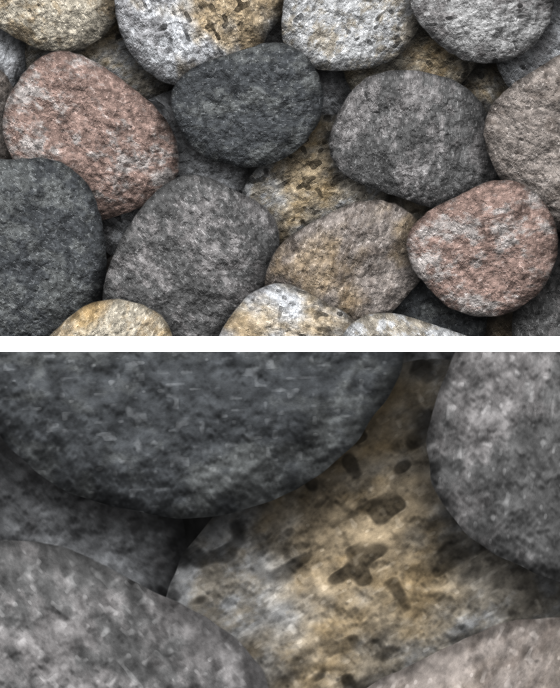
Top, the full canvas; bottom, a detail of the centre.
Reproduce this texture procedurally as a Shadertoy shader.

```glsl
const vec2  CELL = vec2(0.47, 0.41);      // stone spacing, in canvas heights
const float RADIUS = 0.238;               // mean stone radius
const float JITTER = 0.26;                // scatter inside a cell
const float SQUARENESS = 2.4;             // superellipse exponent
const float SHADOW_REACH = 0.06;
const float SHADOW_DEPTH = 0.22;
const int   BEDS = 3;
const float BACK_DIM = 0.75;              // lower stones receive less light
const float AMBIENT = 0.37;
const float DIFFUSE = 0.86;
const float BUMP = 0.036;
const vec3  LIGHT = vec3(-0.10, 0.52, 0.85);
const vec3  GROUND = vec3(0.13, 0.12, 0.11);
const vec3  OCHRE = vec3(0.62, 0.51, 0.34);

const int KINDS = 8;
const vec3 BASE[KINDS] = vec3[KINDS](
    vec3(0.72, 0.73, 0.745), vec3(0.27, 0.28, 0.29), vec3(0.70, 0.67, 0.61),
    vec3(0.54, 0.46, 0.43), vec3(0.62, 0.62, 0.62), vec3(0.53, 0.50, 0.48),
    vec3(0.69, 0.695, 0.70), vec3(0.34, 0.34, 0.34));
const vec3 ACCENT[KINDS] = vec3[KINDS](
    vec3(0.58, 0.58, 0.59), vec3(0.38, 0.39, 0.39), vec3(0.60, 0.54, 0.45),
    vec3(0.65, 0.63, 0.62), vec3(0.45, 0.44, 0.44), vec3(0.40, 0.37, 0.35),
    vec3(0.58, 0.55, 0.50), vec3(0.50, 0.49, 0.49));

float hash(vec2 p) {
    vec3 q = fract(p.xyx * 0.1031);
    q += dot(q, q.yzx + 33.33);
    return fract((q.x + q.y) * q.z);
}

mat2 rotation(float a) {
    float c = cos(a), s = sin(a);
    return mat2(c, -s, s, c);
}

float noise(vec2 p) {
    vec2 i = floor(p), f = fract(p);
    f = f * f * (3.0 - 2.0 * f);
    return mix(mix(hash(i), hash(i + vec2(1, 0)), f.x),
               mix(hash(i + vec2(0, 1)), hash(i + vec2(1, 1)), f.x), f.y);
}

float fbm(vec2 p) {
    float sum = 0.0, amp = 0.5;
    for (int i = 0; i < 5; i++) {
        sum += amp * noise(p);
        p = rotation(0.6) * p * 2.03 + 7.3;
        amp *= 0.54;
    }
    return sum;
}

// Broad facets plus rough grain
float relief(vec2 g) {
    return 0.9 * noise(g * 6.0) + fbm(g * 20.0);
}

// Mineral colour: blotches, stains, speckles and pits
vec3 mineral(vec2 g, int kind, float seed) {
    float blotch = fbm(g * 9.0) + 0.7 * (fbm(g * 42.0) - 0.5);
    vec3 col = mix(BASE[kind], ACCENT[kind], 0.9 * smoothstep(0.42, 0.74, blotch));
    float stain = smoothstep(0.50, 0.75, fbm(g * 5.0 + 31.0)) * step(0.5, seed);
    float pale = smoothstep(0.35, 0.60, BASE[kind].g);
    col = mix(col, OCHRE, 0.6 * stain * pale);
    col *= 0.59 + 0.82 * fbm(g * 68.0);
    col += 0.12 * smoothstep(0.70, 0.95, noise(g * 125.0));
    float pits = smoothstep(0.68, 0.84, noise(g * 46.0)) * smoothstep(0.48, 0.68, noise(g * 7.0 + 5.0));
    return col * (1.0 - 0.45 * pits * pale);
}

// Paints one stone and its contact shadow over what lies below
void layStone(inout vec3 col, vec2 uv, vec2 centre, vec2 id, float dim, float pixel) {
    float seedA = hash(id + 3.1), seedB = hash(id + 17.7), seedC = hash(id + 41.3);
    vec2 offset = uv - centre;
    vec2 radii = RADIUS * mix(0.82, 1.12, seedA) * vec2(mix(1.0, 1.22, seedB), mix(0.82, 1.0, seedC));
    vec2 p = rotation(2.2 * (seedB - 0.5) + seedC) * offset;
    vec2 q = p / radii;
    float a = atan(q.y, q.x);
    float outline = 1.0 + 0.04 * sin(2.0 * a + 6.3 * seedC) + 0.05 * sin(3.0 * a + 6.3 * seedA)
                  + 0.015 * sin(5.0 * a + 6.3 * seedB);
    vec2 powered = pow(abs(q) + 1e-4, vec2(SQUARENESS));
    float r = pow(powered.x + powered.y, 1.0 / SQUARENESS) / outline;
    float d = (r - 1.0) * min(radii.x, radii.y);
    if (d > 0.12) return;

    vec2 outward = offset / max(length(offset), 1e-4);
    col *= mix(SHADOW_DEPTH, 1.0, smoothstep(-0.03, SHADOW_REACH, d + 0.028 * outward.y));
    d += 0.004 * (noise(uv * 45.0 + id) - 0.5);
    float mask = 1.0 - smoothstep(-pixel, pixel, d);
    if (mask <= 0.0) return;

    // Domed normal, roughened by the relief
    vec2 g = uv + fract(id * 0.37) * 19.0;
    vec2 e = vec2(0.004, 0.0);
    float h = relief(g);
    vec2 slope = vec2(relief(g + e.xy) - h, relief(g + e.yx) - h) / e.x;
    vec3 n = normalize(vec3(outward * 1.2 * pow(min(r, 1.0), 4.0) - BUMP * slope, 1.0));
    float light = AMBIENT + DIFFUSE * max(dot(n, normalize(LIGHT)), 0.0);
    light *= 1.0 - 0.3 * smoothstep(0.90, 1.02, r);

    // Low-discrepancy choice keeps the kinds evenly shared
    int kind = int(fract(dot(id, vec2(0.7549, 0.5698)) + 0.3) * float(KINDS));
    vec2 grain = rotation(3.0 * seedA) * g * vec2(1.0, 1.4);
    col = mix(col, mineral(grain, kind, seedB) * light * dim, mask);
}

void mainImage(out vec4 fragColor, in vec2 fragCoord) {
    vec2 uv = fragCoord / iResolution.y;
    float pixel = 0.9 / iResolution.y;
    vec3 col = GROUND * (0.5 + fbm(uv * 30.0));

    // Beds of stones, back to front
    for (int bed = 0; bed < BEDS; bed++) {
        float level = float(bed);
        vec2 shift = vec2(0.5, 0.45) * level + 0.15;
        vec2 home = floor(uv / CELL - shift);
        for (int j = 2; j >= -2; j--)
        for (int i = -2; i <= 2; i++) {
            vec2 cell = home + vec2(i, j);
            vec2 id = cell + 23.0 + 50.0 * level;
            vec2 scatter = JITTER * (vec2(hash(id), hash(id + 71.9)) - 0.5);
            float brick = 0.5 * mod(cell.y, 2.0);
            vec2 centre = (cell + 0.5 + shift + scatter + vec2(brick, 0.0)) * CELL;
            layStone(col, uv, centre, id, mix(BACK_DIM, 1.0, level / float(BEDS - 1)), pixel);
        }
    }
    fragColor = vec4(clamp(col, 0.0, 1.0), 1.0);
}
```
